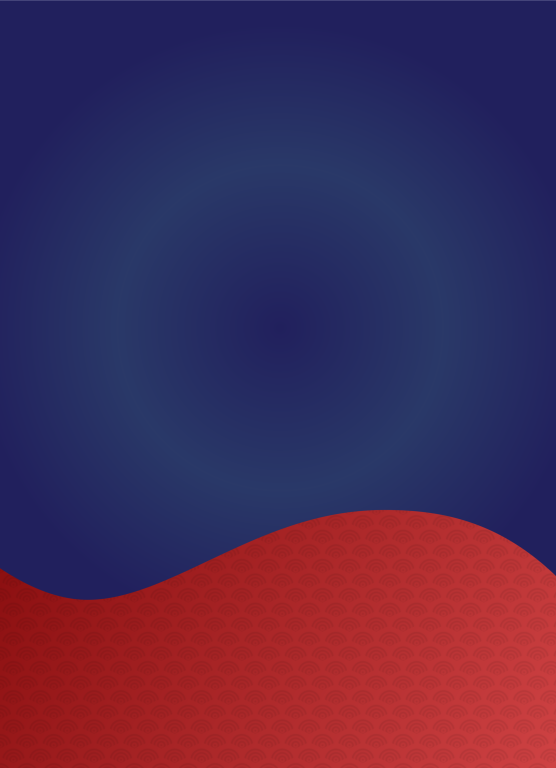
Write a Shadertoy shader that draws this background.

```glsl
// Height of the wave edge at u in 0..1 across the canvas
float waveHeight(float u) {
    float left = max(0.158 - u, 0.0);
    float right = max(u - 0.692, 0.0);
    float t = clamp((u - 0.158) / 0.534, 0.0, 1.0);
    float rise = t * t * (3.0 - 2.0 * t);
    float bulge = 0.15 * t * t * (1.0 - t) * (1.0 - t);
    return 0.219 + 0.117 * rise + bulge
         + left * left * (1.9 - 1.6 * left)
         - right * right * (0.46 + 1.45 * right);
}

// Staggered fans made of thin concentric arcs
float fanPattern(vec2 p, float pixel) {
    vec2 cell = vec2(0.035, 0.038);
    float ink = 0.0;
    for (int i = 0; i < 2; i++) {
        vec2 q = mod(p + 0.5 * cell * float(i), cell) - cell * vec2(0.5, 0.28);
        float r = length(q);
        float rings = 0.6 + 0.4 * cos(r * 6.28318 / 0.0045);
        float disc = 1.0 - smoothstep(-pixel, pixel, r - 0.0155);
        float wedge = smoothstep(-pixel, pixel, q.y + 0.004 - 0.45 * abs(q.x));
        ink = max(ink, rings * disc * wedge);
    }
    return ink;
}

void mainImage(out vec4 fragColor, in vec2 fragCoord) {
    vec2 p = fragCoord / iResolution.y;
    float u = fragCoord.x / iResolution.x;
    float pixel = 1.0 / iResolution.y;

    // Navy field with a soft steel-blue ring
    vec3 navy = vec3(0.13, 0.125, 0.365);
    vec3 steel = vec3(0.163, 0.222, 0.408);
    float aspect = iResolution.x / iResolution.y;
    float r = length(p - vec2(0.504 * aspect, 0.573));
    float ring = r < 0.212 ? r / 0.212 : 1.0 - (r - 0.212) / 0.185;
    vec3 color = mix(navy, steel, clamp(ring, 0.0, 1.0));

    // Thin pale line along the top
    color = mix(color, vec3(0.27, 0.27, 0.48), smoothstep(0.998, 0.9995, p.y));

    // Red wave, brighter toward the lower right
    float shade = clamp(0.82 * u + 0.18 * (1.0 - p.y / 0.26), 0.0, 1.0);
    vec3 red = mix(vec3(0.55, 0.06, 0.065), vec3(0.81, 0.26, 0.265), shade);
    red *= 1.0 - 0.075 * fanPattern(p, pixel);

    // Edge distance corrected for the local slope
    float slope = (waveHeight(u + 0.002) - waveHeight(u - 0.002)) / (0.004 * aspect);
    float edge = (p.y - waveHeight(u)) / sqrt(1.0 + slope * slope);
    color = mix(red, color, smoothstep(-0.7 * pixel, 0.7 * pixel, edge));

    fragColor = vec4(color, 1.0);
}
```
